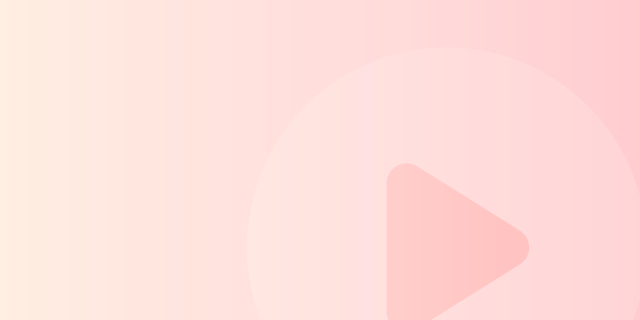
A Shadertoy shader for this background:

```glsl
// A soft cream-to-pink horizontal gradient with a large pale disc at the lower
// right, holding a rounded triangle that points right. Shapes are signed
// distances in units of the canvas height, blended with smooth edges.

const vec3 CREAM = vec3(1.000, 0.933, 0.886);
const vec3 BLUSH = vec3(1.000, 0.882, 0.867);
const vec3 PINK  = vec3(1.000, 0.851, 0.851);
const vec3 ROSE  = vec3(1.000, 0.800, 0.816);

const vec3 DISC_LEFT  = vec3(1.000, 0.906, 0.886);
const vec3 DISC_RIGHT = vec3(1.000, 0.831, 0.839);
const vec3 BAND_COLOR = vec3(1.000, 0.878, 0.890);
const vec3 SIGN_LEFT  = vec3(1.000, 0.804, 0.792);
const vec3 SIGN_RIGHT = vec3(1.000, 0.765, 0.757);

const vec2  CENTER = vec2(1.396, 0.2266);
const float DISC_RADIUS = 0.625;
const float BAND_X = 1.147;
const float BAND_HALF_WIDTH = 0.019;
const float BAND_SOFTNESS = 0.006;

// Core triangle before rounding: back edge, tip and half height
const float SIGN_BACK = 1.2708;
const float SIGN_TIP = 1.591;
const float SIGN_HALF_HEIGHT = 0.2005;
const float SIGN_ROUNDING = 0.0625;

float segmentDistance(vec2 p, vec2 a, vec2 b) {
    vec2 ab = b - a;
    return length(p - a - ab * clamp(dot(p - a, ab) / dot(ab, ab), 0.0, 1.0));
}

// Rounded triangle, mirrored about its horizontal axis
float signDistance(vec2 p) {
    p.y = abs(p.y - CENTER.y);
    vec2 top = vec2(SIGN_BACK, SIGN_HALF_HEIGHT);
    vec2 tip = vec2(SIGN_TIP, 0.0);
    vec2 slope = tip - top;
    vec2 normal = normalize(vec2(-slope.y, slope.x));
    float edge = min(segmentDistance(p, top, tip),
                     segmentDistance(p, vec2(SIGN_BACK, 0.0), top));
    bool inside = p.x > SIGN_BACK && dot(p - top, normal) < 0.0;
    return (inside ? -edge : edge) - SIGN_ROUNDING;
}

float coverage(float distance, float pixel) {
    return 1.0 - smoothstep(-0.7 * pixel, 0.7 * pixel, distance);
}

vec3 backdrop(float x) {
    vec3 color = mix(CREAM, BLUSH, clamp(x / 0.4, 0.0, 1.0));
    color = mix(color, PINK, clamp((x - 0.4) / 0.3, 0.0, 1.0));
    return mix(color, ROSE, clamp((x - 0.7) / 0.3, 0.0, 1.0));
}

void mainImage(out vec4 fragColor, in vec2 fragCoord) {
    float pixel = 1.0 / iResolution.y;
    vec2 p = fragCoord * pixel;
    vec3 color = backdrop(fragCoord.x / iResolution.x);

    // Pale disc with a faint vertical band
    float across = (p.x - CENTER.x) / (2.0 * DISC_RADIUS) + 0.5;
    vec3 disc = mix(DISC_LEFT, DISC_RIGHT, clamp(across, 0.0, 1.0));
    float band = 1.0 - smoothstep(-BAND_SOFTNESS, BAND_SOFTNESS,
                                  abs(p.x - BAND_X) - BAND_HALF_WIDTH);
    disc = mix(disc, BAND_COLOR, band);
    color = mix(color, disc, coverage(length(p - CENTER) - DISC_RADIUS, pixel));

    // Rounded triangle
    float along = smoothstep(SIGN_BACK - SIGN_ROUNDING, SIGN_TIP + SIGN_ROUNDING, p.x);
    vec3 fill = mix(SIGN_LEFT, SIGN_RIGHT, along);
    color = mix(color, fill, coverage(signDistance(p), pixel));

    fragColor = vec4(color, 1.0);
}
```
